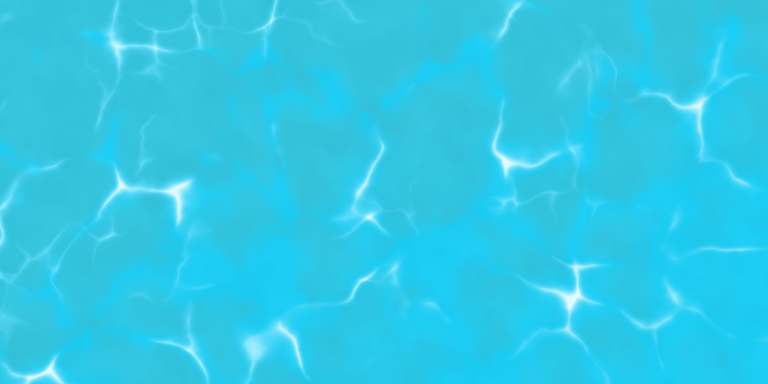
This texture is drawn by a Shadertoy shader. Its source:

```glsl
// Sunlit pool water: a broken web of soft caustic lines over cyan.

#define CELLS 3.7        // caustic cells per canvas height
#define WARP 0.34        // bending of the web
#define HALO_FALLOFF 6.0
#define CORE_FALLOFF 18.0
#define FINE_LIGHT 0.42  // strength of the small secondary web
#define MOTTLE 0.012     // faint unevenness of the water
#define DULL_CYAN vec3(0.208, 0.766, 0.864)
#define VIVID_CYAN vec3(0.110, 0.798, 0.948)
#define GLOW vec3(0.390, 0.865, 0.980)
#define GLINT vec3(0.880, 0.985, 1.000)

vec2 hash2(vec2 cell) {
    vec3 h = fract(cell.xyx * vec3(0.1031, 0.1030, 0.0973));
    h += dot(h, h.yzx + 33.33);
    return fract((h.xx + h.yz) * h.zy);
}

// Layered, rotated sines, roughly -1 to 1
float ripple(vec2 p) {
    float sum = 0.0, amp = 0.5;
    for (int i = 0; i < 5; i++) {
        p = mat2(0.8, 0.6, -0.6, 0.8) * p * 1.7 + 1.3;
        sum += amp * sin(p.x + 1.5 * sin(p.y));
        amp *= 0.6;
    }
    return sum;
}

// Cellular web: x is a wide halo, y a thin core; both swell where lines meet
vec2 web(vec2 p) {
    vec2 falloff = vec2(HALO_FALLOFF, CORE_FALLOFF);
    vec2 base = floor(p), sum = vec2(0.0);
    float nearest = 9.0;
    for (int y = -2; y <= 2; y++)
    for (int x = -2; x <= 2; x++) {
        vec2 cell = base + vec2(x, y);
        float d = length(cell + 0.05 + 0.9 * hash2(cell) - p);
        nearest = min(nearest, d);
        sum += exp(-falloff * d);
    }
    vec2 glow = max(sum * exp(falloff * nearest) - 1.0, 0.0);
    return vec2(glow.x, 1.0 - exp(-1.2 * glow.y));
}

void mainImage(out vec4 fragColor, in vec2 fragCoord) {
    vec2 uv = fragCoord / iResolution.xy;
    vec2 p = CELLS * fragCoord / iResolution.y;

    // Bent coordinates make the lines curve and fray
    vec2 q = p + WARP * vec2(ripple(p * 0.7), ripple(p * 0.7 + 9.0));
    q += 0.035 * vec2(ripple(p * 3.0), ripple(p * 3.0 + 5.0));
    vec2 large = web(q + 3.0);
    vec2 fine = web(q * 1.5 + 0.2 * ripple(p * 1.6) + 17.0);

    // Lines break into short strokes, some of them faint
    float strength = smoothstep(-0.35, 0.85, ripple(p * 1.5 + 4.0));
    float fineMask = smoothstep(0.0, 0.85, ripple(p * 1.2 + 21.0));
    float grain = ripple(p * 3.5 + 7.0);

    // Ragged mist around the strokes
    float halo = large.x * (0.75 + 0.6 * grain);
    float mist = halo * strength + 0.6 * fine.x * fineMask * (0.7 + 0.6 * grain);
    float light = large.y * (0.06 + 0.90 * strength)
                + FINE_LIGHT * fine.y * fineMask + 0.22 * mist;

    // Water turns more vivid to the lower right and around the lines
    float tint = 0.24 + 0.5 * (uv.x - uv.y) + 0.45 * halo
               + 0.14 * ripple(p * 0.6) + 0.06 * grain;
    vec3 color = mix(DULL_CYAN, VIVID_CYAN, smoothstep(0.2, 0.8, tint));
    color += MOTTLE * grain;

    // Light: soft glow, then white glints
    color = mix(color, GLOW, smoothstep(0.06, 0.75, light));
    color = mix(color, GLINT, smoothstep(0.45, 1.25, light));
    fragColor = vec4(clamp(color, 0.0, 1.0), 1.0);
}
```
